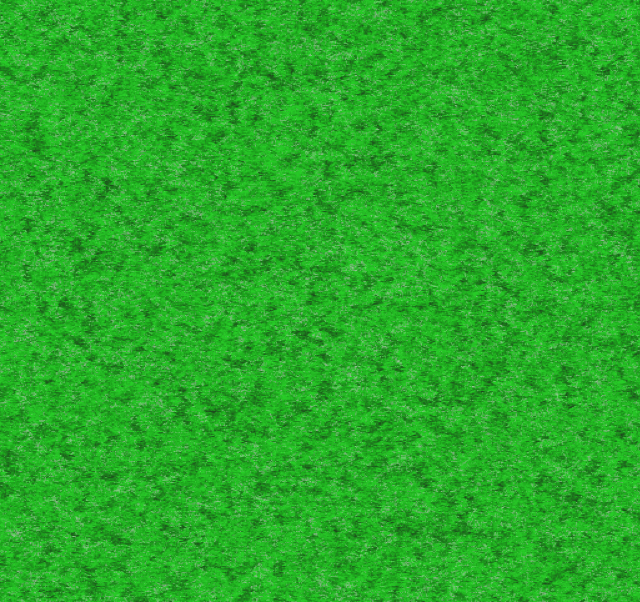
Give the GLSL for this texture, as a WebGL 1 fragment shader.

```glsl
precision highp float;
// Dense green turf: small dark tufts frayed into fine horizontal blades with pale flecks.

uniform vec2 u_resolution;

#define GRAINS 482.0        // finest grains per canvas height
#define TUFT_SIZE 6.5       // all sizes below are in grains
#define CLUMP_SIZE 3.6
#define BROAD_SIZE 26.0
#define BLADE_LENGTH 2.6
#define FRAY 3.5            // sideways raggedness of the tufts
#define MID_GREEN 0.682
#define SHADE_DEPTH 0.125
#define LIGHT_GAIN 0.065
#define PALE_GAIN 0.17
#define PALE_START 0.12

float hash(vec2 p) {
  vec3 q = fract(vec3(p.xyx) * vec3(0.1031, 0.1030, 0.0973));
  q += dot(q, q.yzx + 33.33);
  return fract((q.x + q.y) * q.z);
}

// Smooth value noise in -1..1
float noise(vec2 p) {
  vec2 cell = floor(p);
  vec2 f = fract(p);
  f = f * f * (3.0 - 2.0 * f);
  float low = mix(hash(cell), hash(cell + vec2(1.0, 0.0)), f.x);
  float high = mix(hash(cell + vec2(0.0, 1.0)), hash(cell + 1.0), f.x);
  return 2.0 * mix(low, high, f.y) - 1.0;
}

vec2 turn(vec2 p, float angle) {
  float c = cos(angle);
  float s = sin(angle);
  return vec2(c * p.x - s * p.y, s * p.x + c * p.y);
}

void main() {
  // Grain centres lie on whole numbers; the offset keeps the hash off zero
  vec2 grainPos = gl_FragCoord.xy / u_resolution.y * GRAINS - 0.5 + 64.0;
  vec2 bladePos = vec2(grainPos.x / BLADE_LENGTH, grainPos.y);

  // Each row slides sideways on its own, fraying the tuft edges
  float slide = noise(bladePos * vec2(0.6, 1.0) + vec2(311.0, 97.0));
  vec2 frayed = grainPos + vec2(FRAY * slide, 0.0);

  // Sparse dark tufts on an even ground of clumps, blades and grains
  float tuft = smoothstep(0.1, 0.8, noise(turn(frayed, 0.5) / TUFT_SIZE + 151.0));
  float shade = 0.3 - 1.25 * tuft;
  shade += 0.15 * noise(turn(frayed, 0.9) / BROAD_SIZE + 17.0);
  shade += 1.1 * noise(turn(frayed, -0.4) / CLUMP_SIZE + 283.0);
  shade += 1.0 * noise(bladePos + vec2(53.0, 419.0));
  shade += 0.85 * noise(grainPos + vec2(701.0, 233.0));
  float green = MID_GREEN + SHADE_DEPTH * min(shade, 0.0)
              + LIGHT_GAIN * max(shade, 0.0);
  green = clamp(green, 0.3, 0.8);

  // Dry pale flecks, mostly on the lit blades
  float fleck = 0.8 * noise(turn(frayed, 1.2) / TUFT_SIZE + 547.0);
  fleck += 1.0 * noise(bladePos + vec2(877.0, 139.0));
  fleck += 1.3 * noise(grainPos + vec2(89.0, 613.0));
  float pale = PALE_GAIN * max(fleck - PALE_START, 0.0);
  pale *= smoothstep(0.52, 0.7, green);

  float redBlue = 0.115 + 0.035 * smoothstep(0.66, 0.76, green) + pale;
  gl_FragColor = vec4(redBlue, green - 0.04 * pale, redBlue, 1.0);
}
```
